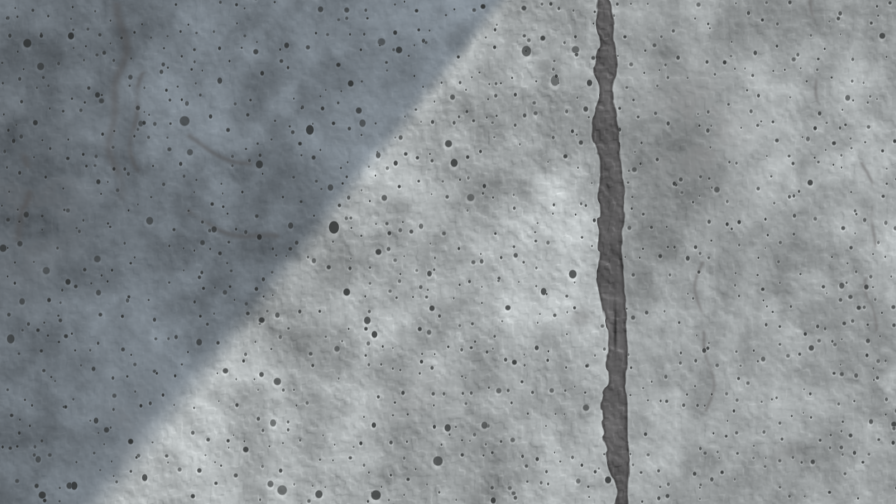
A Shadertoy shader for this texture:

```glsl
// Weathered concrete wall with air pits, a diagonal shadow and a vertical crack.
#define LIT_COLOR vec3(0.635, 0.652, 0.655)
#define SHADE_COLOR vec3(0.445, 0.477, 0.505)
#define CRACK_COLOR vec3(0.365, 0.362, 0.365)
#define PIT_COLOR vec3(0.19, 0.20, 0.20)
#define STAIN_COLOR vec3(0.37, 0.36, 0.36)
#define SHADOW_BASE 0.196
#define SHADOW_SLOPE 0.80
#define CRACK_BASE 1.231
#define CRACK_LEAN 0.034
#define MOTTLE 0.42
#define GRAIN 0.15
#define LIGHT_STEP vec2(0.0028, 0.0034)

vec3 hash3(vec2 p) {
    vec3 q = fract(p.xyx * vec3(0.1031, 0.1030, 0.0973));
    q += dot(q, q.yzx + 33.33);
    return fract((q.xxy + q.yzz) * q.zyx);
}

// Smooth cellular noise: cell values blended by distance to jittered centres.
float cellNoise(vec2 p) {
    vec2 cell = floor(p), f = fract(p);
    float sum = 0.0, weight = 0.0;
    for (int y = -1; y <= 1; y++)
    for (int x = -1; x <= 1; x++) {
        vec2 o = vec2(x, y);
        vec3 h = hash3(cell + o + 71.0);
        vec2 d = o + 0.2 + 0.6 * h.xy - f;
        float w = exp(-6.0 * dot(d, d));
        sum += w * h.z;
        weight += w;
    }
    return sum / weight;
}

float layeredNoise(vec2 p) {
    float sum = 0.0, amp = 0.5;
    for (int i = 0; i < 5; i++) {
        sum += amp * cellNoise(p);
        p = mat2(1.6, 1.2, -1.2, 1.6) * p + 5.3;
        amp *= 0.56;
    }
    return sum / 1.07;
}

float grainHeight(vec2 p) {
    return 0.6 * cellNoise(p * 105.0) + 0.6 * cellNoise(p * 52.0 + 9.0);
}

// Scattered round pits; x is the hollow, y the bright lower rim.
vec2 pits(vec2 p, float scale, float density, float maxRadius) {
    vec2 cell = floor(p * scale), result = vec2(0.0);
    float aa = 0.8 / iResolution.y + 0.0006;
    for (int y = -1; y <= 1; y++)
    for (int x = -1; x <= 1; x++) {
        vec2 id = cell + vec2(x, y);
        vec3 h = hash3(id + scale * 3.7), k = hash3(id + scale * 9.1 + 40.0);
        if (k.x > density) continue;
        float r = maxRadius * mix(0.42, 1.0, k.y * k.y);
        vec2 d = p - (id + 0.1 + 0.8 * h.xy) / scale;
        d.x *= 0.95 + 0.35 * h.z;
        float hollow = 1.0 - smoothstep(r - aa, r + aa, length(d));
        float rim = 1.0 - smoothstep(r, r * 1.5 + aa, length(d + vec2(0.15, 0.45) * r));
        result = max(result, vec2(hollow * mix(0.6, 1.0, k.z), rim));
    }
    return result;
}

// Faint stained line between two points, broken up by noise.
float scratch(vec2 p, vec2 a, vec2 b, float width) {
    vec2 pa = p - a, ba = b - a;
    float t = clamp(dot(pa, ba) / dot(ba, ba), 0.0, 1.0);
    float d = length(pa - ba * t);
    return exp(-d * d / (width * width)) * smoothstep(0.15, 0.65, cellNoise(p * 24.0));
}

float spot(vec2 p, vec2 center, vec2 size) {
    vec2 d = (p - center) / size;
    return exp(-dot(d, d));
}

void mainImage(out vec4 fragColor, in vec2 fragCoord) {
    vec2 p = fragCoord / iResolution.y;
    float px = 1.0 / iResolution.y;
    float broad = layeredNoise(p * vec2(4.2, 3.3) + 2.0);
    float fine = layeredNoise(p * 17.0 + 31.0);

    // Diagonal shadow, softer toward the bottom
    float edge = (p.x - SHADOW_BASE - SHADOW_SLOPE * p.y) * 0.78 + 0.012 * (fine - 0.5);
    float soft = mix(0.036, 0.016, p.y);
    float lit = smoothstep(-soft, soft, edge);
    float rightSide = smoothstep(1.20, 1.24, p.x);
    vec3 color = mix(SHADE_COLOR, LIT_COLOR, lit);
    color *= 1.0 - 0.035 * rightSide - 0.09 * (1.0 - lit) * smoothstep(0.4, 0.0, p.x);

    // Mottled surface and relief grain
    color *= 1.0 + MOTTLE * (broad - 0.5) + 0.38 * (fine - 0.5);
    float relief = grainHeight(p) - grainHeight(p + LIGHT_STEP);
    color += GRAIN * relief * mix(0.4, 1.0, lit) * (1.0 - 0.25 * rightSide);

    // Dirty patches and long streaks
    vec2 w = p + 0.012 * vec2(sin(p.y * 19.0) + 0.5 * sin(p.y * 47.0), sin(p.x * 31.0));
    float dirt = spot(w, vec2(1.39, 0.73), vec2(0.10, 0.11)) + 0.5 * spot(w, vec2(0.82, 0.19), vec2(0.07, 0.09))
        + 0.7 * spot(w, vec2(0.04, 0.60), vec2(0.12, 0.16)) + 0.6 * spot(w, vec2(0.26, 0.19), vec2(0.05, 0.12));
    dirt *= smoothstep(0.38, 0.68, fine) * 0.7;
    dirt += 0.5 * spot(w, vec2(1.155, 0.36), vec2(0.022, 0.016)) + 0.4 * spot(w, vec2(1.565, 0.09), vec2(0.035, 0.02));
    float lines = scratch(w, vec2(0.235, 1.0), vec2(0.23, 0.62), 0.009) + scratch(w, vec2(0.06, 0.70), vec2(0.0, 0.40), 0.008)
        + scratch(w, vec2(0.28, 0.86), vec2(0.27, 0.67), 0.006) + scratch(w, vec2(0.37, 0.57), vec2(0.54, 0.52), 0.006)
        + scratch(w, vec2(0.39, 0.72), vec2(0.50, 0.68), 0.006) + scratch(w, vec2(1.395, 0.47), vec2(1.40, 0.18), 0.004)
        + scratch(w, vec2(1.715, 0.68), vec2(1.74, 0.34), 0.004) + scratch(w, vec2(1.61, 1.0), vec2(1.63, 0.75), 0.004);
    color = mix(color, STAIN_COLOR * mix(0.85, 1.1, lit), clamp(0.5 * dirt + 0.42 * lines, 0.0, 0.8));

    // Pits in three sizes, the largest mostly left of the crack
    vec2 hole = pits(p, 8.5, 0.45 * (1.0 - rightSide), 0.0125);
    hole = max(hole, pits(p, 17.0, 0.42, mix(0.0075, 0.006, rightSide)));
    hole = max(hole, pits(p, 38.0, 0.36, 0.0042));
    color += 0.07 * hole.y * mix(0.4, 1.0, lit);
    color = mix(color, PIT_COLOR * mix(0.9, 1.1, lit), 0.9 * hole.x);

    // Ragged vertical crack
    float center = CRACK_BASE - CRACK_LEAN * p.y + 0.004 * sin(p.y * 21.0 + 1.0);
    float halfWidth = 0.012 + 0.013 * sin(3.14159 * p.y);
    float ragged = 0.022 * (cellNoise(vec2(3.0, p.y * 15.0)) - 0.5) + 0.007 * (cellNoise(p * 60.0) - 0.5);
    float side = p.x - center;
    float inside = halfWidth - abs(side) + ragged * (side < 0.0 ? 1.0 : 0.5);
    float crack = smoothstep(-1.2 * px, 1.2 * px, inside);
    vec3 depth = CRACK_COLOR * (0.82 + 0.36 * fine + 0.5 * relief);
    depth *= 0.78 + 0.22 * smoothstep(0.0, 0.008, inside);
    depth *= 1.0 - 0.45 * spot(p, vec2(1.221, 0.35), vec2(0.003, 0.045));
    color += 0.04 * smoothstep(-0.008, 0.0, inside) * (1.0 - crack);
    color = mix(color, depth, crack);

    fragColor = vec4(clamp(color, 0.0, 1.0), 1.0);
}
```
